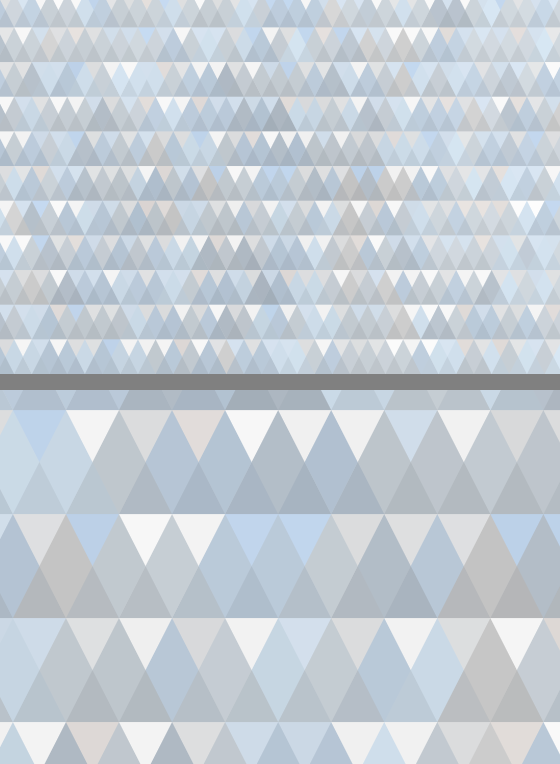
Top, the full canvas; bottom, a detail of the centre.
A Shadertoy shader for this background:

```glsl
// Rows of overlapping translucent triangles in pale blues and greys.
// Each row holds a lattice of triangles twice as wide as their spacing;
// random tints, opacity and stacking order vary the overlaps and gaps.

float hash(vec2 p) {
    vec3 q = fract(vec3(p.xyx) * vec3(0.1031, 0.1030, 0.0973));
    q += dot(q, q.yzx + 33.33);
    return fract((q.x + q.y) * q.z);
}

float gradientDot(vec2 cell, vec2 offset) {
    float angle = 6.2832 * hash(cell + 71.0);
    return dot(vec2(cos(angle), sin(angle)), offset);
}

float gradientNoise(vec2 p) {
    vec2 i = floor(p), f = fract(p), u = f * f * (3.0 - 2.0 * f);
    vec2 e = vec2(1.0, 0.0);
    return mix(mix(gradientDot(i, f), gradientDot(i + e, f - e), u.x),
               mix(gradientDot(i + e.yx, f - e.yx), gradientDot(i + 1.0, f - 1.0), u.x), u.y);
}

// Broad drift of brightness: paler at the upper right, deeper below the middle
float drift(vec2 id) {
    vec2 c = (id - vec2(14.0, 4.0)) / vec2(11.0, 4.5);
    return 0.045 * gradientNoise(id * vec2(0.16, 0.35) + 5.3)
         + 0.025 - 0.05 * exp(-dot(c, c)) + 0.0008 * (id.x - 15.0);
}

vec3 triangleTint(vec2 id) {
    float pick = hash(id + 13.0);
    vec3 tint = pick < 0.36 ? vec3(0.77, 0.80, 0.825)   // cool grey
              : pick < 0.64 ? vec3(0.73, 0.79, 0.85)    // steel blue
              : pick < 0.84 ? vec3(0.80, 0.86, 0.91)    // pale blue
              : pick < 0.93 ? vec3(0.71, 0.75, 0.79)    // slate
                            : vec3(0.80, 0.80, 0.80);   // warm grey
    return tint + drift(id) + 0.03 * (hash(id + 29.0) - 0.5);
}

vec3 gapTint(vec2 id) {
    float pick = hash(id + 47.0);
    vec3 tint = pick < 0.24 ? vec3(0.96, 0.96, 0.96)    // near white
              : pick < 0.52 ? vec3(0.87, 0.875, 0.88)   // light grey
              : pick < 0.62 ? vec3(0.88, 0.86, 0.85)    // beige
              : pick < 0.92 ? vec3(0.82, 0.87, 0.92)    // pale blue
                            : vec3(0.75, 0.83, 0.92);   // sky blue
    return tint + 0.5 * drift(id) + 0.03 * (hash(id + 59.0) - 0.5);
}

vec3 rowColor(vec2 p, float row, float edge) {
    float depth = row + 1.0 - p.y;                      // 0 at apex, 1 at base
    vec2 under = vec2(floor(p.x), row);
    vec2 over = under + vec2(1.0, 0.0);
    vec3 gap = gapTint(under);

    // Random stacking order of the two neighbours
    if (hash(under) > hash(over)) { vec2 swap = under; under = over; over = swap; }
    float dUnder = depth - abs(p.x - under.x);
    float dOver = depth - abs(p.x - over.x);
    float inUnder = clamp(dUnder / edge + 0.5, 0.0, 1.0);
    float inOver = clamp(dOver / edge + 0.5, 0.0, 1.0);

    // Translucent triangles, slightly deeper where they overlap
    vec3 color = mix(gap, triangleTint(under), inUnder);
    float opacity = mix(mix(0.5, 0.95, hash(over + 83.0)), 1.0, 1.0 - inUnder);
    color = mix(color, triangleTint(over), inOver * opacity);
    return color * (1.0 - 0.06 * inUnder * inOver);
}

void mainImage(out vec4 fragColor, in vec2 fragCoord) {
    vec2 lattice = vec2(31.67, 10.79);                  // repeats across and up
    vec2 p = fragCoord / iResolution.xy * lattice - vec2(0.8, 0.0);
    vec2 pixel = lattice / iResolution.xy;

    // Blend the rows on either side of the nearest base line
    float line = floor(p.y + 0.5);
    float above = clamp((p.y - line) / pixel.y + 0.5, 0.0, 1.0);
    float edge = length(pixel);
    vec3 color = mix(rowColor(p, line - 1.0, edge), rowColor(p, line, edge), above);
    fragColor = vec4(color, 1.0);
}
```
